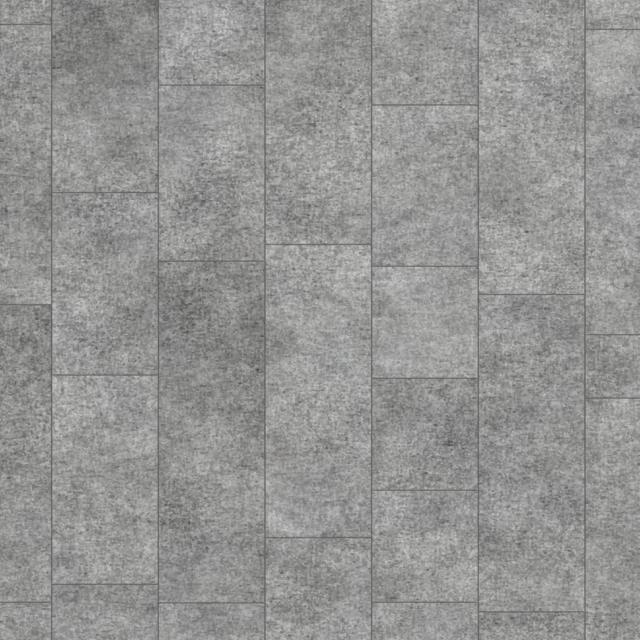
Give the GLSL for this texture, as a Shadertoy shader.

```glsl
// Grey concrete slabs of uneven length, laid in six column widths with thin dark joints.

const float COLUMNS = 6.0;          // column widths across the canvas
const float FIRST_SEAM = 0.0807;    // x of the leftmost vertical seam
const float SEAM_HALF_WIDTH = 0.0011;
const vec3 CONCRETE = vec3(0.594, 0.594, 0.590);
const vec3 JOINT = vec3(0.415, 0.415, 0.412);

// Slab rhythm per column: first joint from the top, first pitch, later pitch change, joint count.
const vec4 RHYTHM[7] = vec4[7](
    vec4(0.038, 0.438, 0.027, 3.0),
    vec4(0.301, 0.285, 0.042, 3.0),
    vec4(0.133, 0.275, 0.259, 3.0),
    vec4(0.382, 0.458, 0.0, 2.0),
    vec4(0.164, 0.252, -0.077, 5.0),
    vec4(0.460, 0.496, 0.0, 2.0),
    vec4(0.046, 0.477, -0.378, 3.0));

vec3 hash3(vec2 p) {
    vec3 q = fract(p.xyx * vec3(0.1031, 0.1030, 0.0973));
    q += dot(q, q.yxz + 33.33);
    return fract((q.xxy + q.yzz) * q.zyx);
}

// Cellular noise: x = smooth blend of cell values, y = nearest distance, z = nearest value.
vec3 cells(vec2 p) {
    vec2 base = floor(p);
    float total = 0.0, weights = 0.0;
    vec2 nearest = vec2(9.0, 0.0);
    for (int j = -1; j <= 1; j++) {
        for (int i = -1; i <= 1; i++) {
            vec2 cell = base + vec2(i, j);
            vec3 seed = hash3(cell);
            vec2 delta = cell + seed.xy - p;
            float d2 = dot(delta, delta);
            float w = exp(-5.5 * d2);
            total += w * seed.z;
            weights += w;
            if (d2 < nearest.x) nearest = vec2(d2, seed.z);
        }
    }
    return vec3(total / weights, sqrt(nearest.x), nearest.y);
}

// Signed smooth noise centred on zero.
float mottle(vec2 p) {
    return cells(p).x - 0.5;
}

// Slab at a depth from the top: x = row, y = position within slab, z = joint distance.
vec3 slabRow(float depth, vec4 rhythm) {
    float row = 0.0, top = 0.0, bottom = 1.0, gap = 1.0;
    for (float k = 0.0; k < rhythm.w; k++) {
        float joint = rhythm.x + k * rhythm.y + max(k - 1.0, 0.0) * rhythm.z;
        gap = min(gap, abs(depth - joint));
        if (joint <= depth) {
            row = k + 1.0;
            top = joint;
        } else {
            bottom = min(bottom, joint);
        }
    }
    return vec3(row, (depth - top) / (bottom - top), gap);
}

// Overall brightness of a slab; a few in the left columns are dark and fade downward.
float slabTone(float column, float row, float along) {
    float chosen = 1.0 - step(0.5, abs(row - 2.0 + 2.0 * mod(column, 2.0)));
    float dark = chosen * (1.0 - smoothstep(2.0, 3.5, column));
    float tint = hash3(vec2(column, row) + 4.0).z - 0.5;
    return 0.022 * tint - dark * mix(0.085, 0.015, smoothstep(0.1, 0.9, along));
}

// Broad stains, from large clouds down to blotches.
float stains(vec2 p) {
    return 0.065 * mottle(p * vec2(6.0, 8.0))
         + 0.075 * mottle(p * vec2(15.0, 21.0) + 5.0)
         + 0.070 * mottle(p * vec2(36.0, 60.0) + 9.0)
         + 0.050 * mottle(p * vec2(80.0, 130.0) + 1.0);
}

// Fine grit crossed by short horizontal and vertical streaks.
float grain(vec2 p) {
    return 0.150 * mottle(p * vec2(330.0, 370.0))
         + 0.080 * mottle(p * vec2(110.0, 320.0) + 3.0)
         + 0.065 * mottle(p * vec2(310.0, 90.0) + 7.0);
}

// Scattered dark flecks around the cells whose value lies above a limit.
float flecks(vec2 p, float limit) {
    vec3 c = cells(p);
    return (1.0 - smoothstep(0.05, 0.36, c.y)) * smoothstep(limit, limit + 0.12, c.z);
}

float seam(float dist, float aa) {
    return 1.0 - smoothstep(SEAM_HALF_WIDTH - aa, SEAM_HALF_WIDTH + aa, dist);
}

void mainImage(out vec4 fragColor, in vec2 fragCoord) {
    vec2 uv = fragCoord / iResolution.xy;
    float aa = 0.7 / min(iResolution.x, iResolution.y);

    // Layout
    float across = (uv.x - FIRST_SEAM) * COLUMNS + 1.0;
    float column = clamp(floor(across), 0.0, 6.0);
    float sideGap = abs(across - floor(across + 0.5)) / COLUMNS;
    vec3 slab = slabRow(1.0 - uv.y, RHYTHM[int(column)]);

    // Each slab gets its own piece of concrete
    vec2 p = uv + 1.0 + 3.0 * hash3(vec2(column, slab.x) + 11.0).xy;
    float rough = mottle(p * 9.0 + 2.0);
    float shade = slabTone(column, slab.x, slab.y) + stains(p);
    shade += grain(p) * (1.0 + 0.4 * rough);

    // Pores and short hairline marks
    shade -= 0.10 * flecks(p * vec2(85.0, 135.0), 0.80 - 0.25 * rough);
    shade -= 0.09 * flecks(p * vec2(28.0, 130.0) + 6.0, 0.88);

    vec3 color = CONCRETE + shade;
    color += vec3(0.006, 0.002, -0.008) * mottle(p * 12.0);

    // Joints
    float line = max(seam(sideGap, aa), 0.9 * seam(slab.z, aa));
    color = mix(color, JOINT + 0.25 * shade, line);
    fragColor = vec4(clamp(color, 0.0, 1.0), 1.0);
}
```
